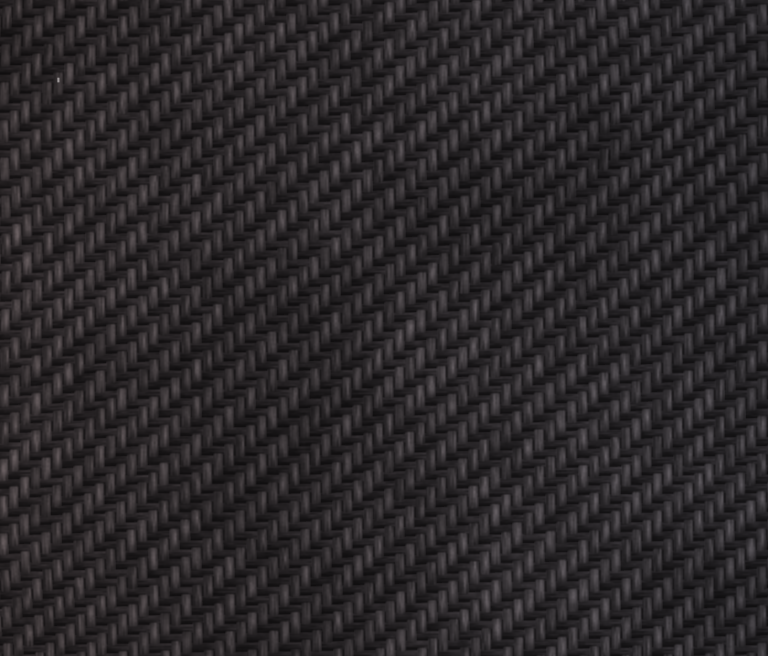
Write a Shadertoy shader that draws this texture.

```glsl
// Dark carbon-fibre cloth in a 2/2 twill: grey upright tows float over
// darker level tows, stepping up to the right. Each float is a rounded box
// placed by mod(), shaded along its length and streaked with stretched noise.
#define REPEATS vec2(18.0, 17.5)   // weave repeats across and down
#define TILT 0.02                  // rise of the level tows to the right
#define WARP_HALF vec2(0.45, 1.20) // half size of an upright float, in tows
#define WEFT_HALF vec2(1.20, 0.45) // half size of a level float, in tows
#define GAP_COLOR vec3(0.066, 0.060, 0.064)
#define WEFT_COLOR vec3(0.130, 0.121, 0.127)
#define WARP_COLOR vec3(0.172, 0.161, 0.168)
#define SHEEN_COLOR vec3(0.335, 0.315, 0.323)
#define GRAIN 0.42
#define TOW_VARIATION 0.22
#define BEND 0.5                   // slow wander of the tows, in tows
#define UNEVEN_LIGHT 0.34

float hash(vec2 p) {
    vec3 q = fract(p.xyx * vec3(0.1031, 0.1030, 0.0973));
    q += dot(q, q.yzx + 33.33);
    return fract((q.x + q.y) * q.z);
}

float noise(vec2 p) {
    vec2 i = floor(p), f = fract(p);
    f = f * f * (3.0 - 2.0 * f);
    return mix(mix(hash(i), hash(i + vec2(1, 0)), f.x),
               mix(hash(i + vec2(0, 1)), hash(i + vec2(1, 1)), f.x), f.y);
}

float roundBox(vec2 p, vec2 halfSize, float radius) {
    vec2 d = abs(p) - halfSize + radius;
    return length(max(d, 0.0)) + min(max(d.x, d.y), 0.0) - radius;
}

float coverage(float dist, float soft) {
    return 1.0 - smoothstep(-soft, soft, dist);
}

// Cloth colour at p, measured in tows
vec3 weave(vec2 p, float soft) {
    vec2 tow = floor(p);
    vec2 across = fract(p) - 0.5;

    // Level floats: lit toward the upper right, black dash along the bottom
    vec2 weft = vec2(mod(p.x - tow.y - 1.0, 4.0) - 2.0, across.y);
    float weftId = hash(vec2(tow.y, floor((p.x - tow.y - 1.0) / 4.0) + 71.0));
    float weftGrain = noise(p * vec2(1.2, 5.0) + 40.0) - 0.5;
    vec3 weftColor = WEFT_COLOR * (1.0 + 0.5 * weft.y + 0.16 * weft.x);
    weftColor *= 1.0 + GRAIN * weftGrain + TOW_VARIATION * (weftId - 0.5);
    float weftMask = coverage(roundBox(weft, WEFT_HALF, 0.15), soft);
    vec3 color = mix(GAP_COLOR, weftColor, weftMask);
    float dash = coverage(roundBox(weft + vec2(0.15, 0.38),
                                   vec2(0.85, 0.14), 0.1), 0.16);
    color = mix(color, GAP_COLOR, dash * (0.45 + 0.5 * weftId));

    // Upright floats: rounded body with a streaky bright crown
    vec2 warp = vec2(across.x, mod(p.y - tow.x + 2.0, 4.0) - 2.0);
    float warpId = hash(vec2(tow.x + 19.0, floor((p.y - tow.x + 2.0) / 4.0)));
    float warpGrain = noise(p * vec2(5.0, 0.9)) - 0.5;
    float dist = roundBox(warp, WARP_HALF, 0.25);
    float crownX = warp.x - 0.12 + 0.2 * (warpId - 0.5);
    float crown = exp(-12.0 * crownX * crownX
                      - 0.8 * (warp.y - 0.2) * (warp.y - 0.2));
    vec3 warpColor = mix(WARP_COLOR, SHEEN_COLOR, 0.72 * crown);
    warpColor *= 1.0 - 0.12 * smoothstep(0.3, 1.2, -warp.y);
    warpColor *= 1.0 + GRAIN * warpGrain + TOW_VARIATION * (warpId - 0.5);
    return mix(color, warpColor, coverage(dist, soft));
}

void mainImage(out vec4 fragColor, in vec2 fragCoord) {
    vec2 uv = fragCoord / iResolution.xy;
    vec2 tows = REPEATS * 4.0;
    float pixel = max(tows.x / iResolution.x, tows.y / iResolution.y);
    float soft = max(0.16, 0.5 * pixel);

    // Average four samples per pixel
    vec3 color = vec3(0.0);
    for (int i = 0; i < 4; i++) {
        vec2 offset = (vec2(i & 1, i >> 1) - 0.5) * 0.5;
        vec2 p = (fragCoord + offset) / iResolution.xy * tows;
        p.y -= TILT * p.x;
        vec2 wander = vec2(noise(p * 0.07), noise(p * 0.07 + 57.0)) - 0.5;
        color += 0.25 * weave(p + BEND * wander, soft);
    }

    // Uneven light, warm on the left and cool on the right
    float light = 0.6 * noise(uv * 3.0 + 9.0) + 0.4 * noise(uv * 9.0 + 31.0);
    color *= 1.0 + UNEVEN_LIGHT * (light - 0.5);
    color *= mix(vec3(1.03, 0.99, 0.98), vec3(0.98, 1.0, 1.03), uv.x);

    // Fine surface grain and one pale fleck of dust
    color *= 0.95 + 0.10 * noise(uv * tows * 4.0);
    vec2 fleck = (uv - vec2(0.076, 0.878)) * vec2(1.0, 0.86);
    color += 0.4 * coverage(roundBox(fleck, vec2(0.0014, 0.003), 0.001), 0.0012);
    fragColor = vec4(color, 1.0);
}
```
